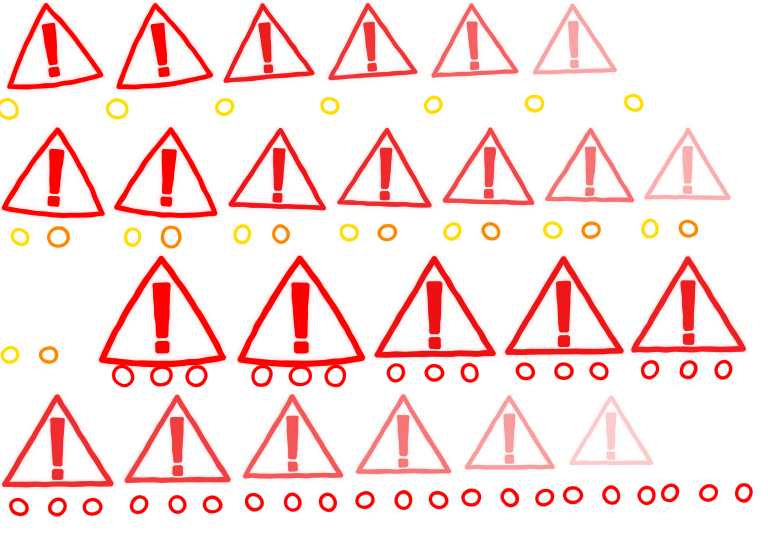
This pattern is drawn by a Shadertoy shader. Its source:

```glsl
#define SHEET_HEIGHT 546.0
#define STROKE 0.052
#define TALL 1.645
#define RING_STROKE 1.7
#define WOBBLE 0.9
#define HALO 0.16
#define FADE_POWER 2.6
#define BRIGHT_RED vec3(1.0, 0.0, 0.0)
#define DEEP_RED vec3(0.93, 0.05, 0.06)
#define YELLOW vec3(1.0, 0.87, 0.03)
#define ORANGE vec3(1.0, 0.53, 0.0)

float hash(vec2 p) {
    return fract(sin(dot(p, vec2(127.1, 311.7))) * 43758.5453);
}

float noise(vec2 p) {
    vec2 i = floor(p), f = fract(p);
    f = f * f * (3.0 - 2.0 * f);
    return mix(mix(hash(i), hash(i + vec2(1, 0)), f.x),
               mix(hash(i + vec2(0, 1)), hash(i + vec2(1, 1)), f.x), f.y);
}

float roundBox(vec2 p, vec2 halfSize, float r) {
    vec2 q = abs(p) - halfSize + r;
    return length(max(q, 0.0)) + min(max(q.x, q.y), 0.0) - r;
}

// Distance to an edge that bows outward by sag
float bowedEdge(vec2 p, vec2 a, vec2 b, float sag) {
    vec2 e = b - a;
    float t = clamp(dot(p - a, e) / dot(e, e), 0.0, 1.0);
    vec2 outward = normalize(vec2(e.y, -e.x));
    return length(p - a - e * t - outward * sag * 4.0 * t * (1.0 - t));
}

// Warning sign with its apex at the origin and a half width of one, y down
float warningSign(vec2 p, float bow) {
    vec2 right = vec2(1.0, TALL), left = vec2(-1.0, TALL);
    float d = bowedEdge(p, vec2(0), right, 0.05 * bow);
    d = min(d, bowedEdge(p, right, left, 0.09 * bow));
    d = min(d, bowedEdge(p, left, vec2(0), 0.05 * bow)) - STROKE;

    float bold = mix(0.9, 1.0, bow);
    float taper = mix(0.155, 0.098, clamp((p.y - 0.39) / 0.92, 0.0, 1.0));
    d = min(d, roundBox(p - vec2(0.0, 0.85), vec2(taper * bold, 0.46), 0.05));
    return min(d, roundBox(p - vec2(0.0, 1.46), vec2(0.12 * bold, 0.105), 0.05));
}

float coverage(float d, float blur) {
    return 1.0 - smoothstep(-blur, blur, d);
}

void mainImage(out vec4 fragColor, in vec2 fragCoord) {
    float unit = SHEET_HEIGHT / iResolution.y;
    vec2 p = vec2(fragCoord.x * unit, SHEET_HEIGHT - fragCoord.y * unit);
    float blur = 0.5 * unit + 0.25;
    int row = int(step(123.0, p.y) + step(250.0, p.y) + step(390.0, p.y));

    // Per row: column curve, (apex y, ring y, ring rise), (half width, shrink)
    vec3 column = vec3(46.0, 110.3, -1.0);
    vec3 heights = vec3(5.5, 109.0, 1.05);
    vec2 size = vec2(46.0, 1.2);
    float tilt = -0.125, lifespan = 6.0;
    if (row == 1) {
        column = vec3(58.0, 114.3, -1.55);
        heights = vec3(130.0, 237.0, 1.4);
        size = vec2(49.0, 1.35);
        tilt = 0.06; lifespan = 7.0;
    } else if (row == 2) {
        column = vec3(161.0, 141.25, -2.375);
        heights = vec3(259.0, 376.0, 1.6);
        size = vec2(60.5, 1.4);
        tilt = -0.015; lifespan = 11.0;
    } else if (row == 3) {
        column = vec3(57.0, 122.2, -2.28);
        heights = vec3(397.0, 507.0, 2.35);
        size = vec2(53.0, 2.6);
        tilt = -0.01; lifespan = 11.0;
    }

    // Hand-drawn unevenness
    vec2 drawn = p + WOBBLE * (vec2(noise(p / 9.0), noise(p / 9.0 + 40.0)) - 0.5);
    vec3 color = vec3(1.0);
    int cells = row == 2 ? 6 : 7;

    for (int i = 0; i < cells; i++) {
        // The third row opens with the spent last frame of the second
        bool spent = row == 2 && i == 0;
        float n = float(row == 2 ? i - 1 : i);
        bool held = row < 3 && n < 2.0 && !spent;
        float age = held ? 0.0 : n;
        float life = spent ? 1.0 : (age + (row == 3 ? 5.0 : 0.0)) / lifespan;
        float x = spent ? 48.0 : column.x + n * (column.y + n * column.z);
        float ringY = spent ? 355.0 : heights.y - heights.z * age;

        // Sign, which shrinks, straightens and fades with age
        float opacity = 1.0 - pow(life, FADE_POWER);
        float halfWidth = size.x - size.y * age;
        float angle = tilt * (1.0 - age / 7.0);
        float c = cos(angle), s = sin(angle);
        vec2 q = mat2(c, -s, s, c) * (drawn - vec2(x, heights.x)) / halfWidth;
        float d = warningSign(q, held ? 1.0 : 0.0) * halfWidth;
        float ink = max(coverage(d, blur), HALO * exp(-max(d, 0.0) / 1.5));
        color = mix(color, held ? BRIGHT_RED : DEEP_RED, ink * opacity);

        // Rings below the sign
        int rings = spent ? 2 : min(row + 1, 3);
        for (int k = 0; k < rings; k++) {
            float kf = float(k);
            vec2 r = drawn - vec2(x - 38.0 + 38.5 * kf - 1.7 * kf * (kf - 1.0), ringY);
            float radius = held && !(row == 1 && k == 0) ? 9.3 : 7.6;
            radius += 0.5 * sin(2.0 * atan(r.y, r.x) + 6.28 * hash(vec2(i, k + 3 * row)));
            float ringD = abs(length(r) - radius) - RING_STROKE;
            vec3 tint = rings == 3 ? BRIGHT_RED : (k == 0 ? YELLOW : ORANGE);
            color = mix(color, tint, coverage(ringD, blur));
        }
    }
    fragColor = vec4(color, 1.0);
}
```
